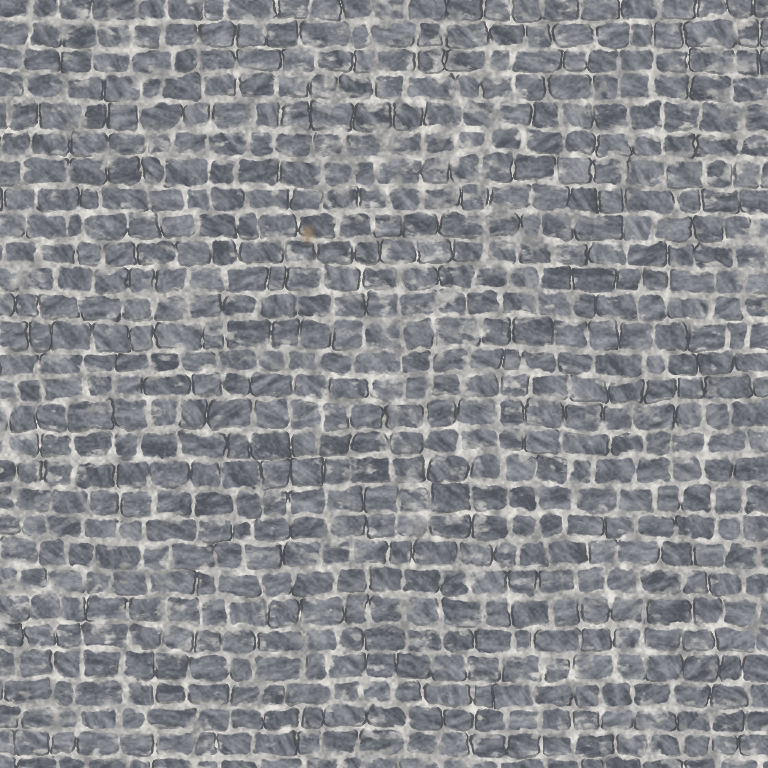
Give the GLSL for this texture, as a three.js fragment shader.

```glsl
varying vec2 vUv;

const float ROWS = 28.0;
const float COLUMNS = 22.0;
const vec3 SLATE_DARK = vec3(0.33, 0.34, 0.37);
const vec3 SLATE_LIGHT = vec3(0.61, 0.62, 0.64);
const vec3 MORTAR_DARK = vec3(0.56, 0.56, 0.56);
const vec3 MORTAR_LIGHT = vec3(0.90, 0.89, 0.87);
const vec3 CREVICE = vec3(0.24, 0.25, 0.27);
const vec3 OCHRE = vec3(0.66, 0.56, 0.42);

float hash(vec2 p) {
  return fract(sin(dot(p, vec2(127.1, 311.7))) * 43758.5453);
}

float noise(vec2 p) {
  vec2 i = floor(p);
  vec2 f = fract(p);
  f = f * f * (3.0 - 2.0 * f);
  float low = mix(hash(i), hash(i + vec2(1.0, 0.0)), f.x);
  float high = mix(hash(i + vec2(0.0, 1.0)), hash(i + vec2(1.0, 1.0)), f.x);
  return mix(low, high, f.y);
}

float fbm(vec2 p) {
  float sum = 0.0;
  float gain = 0.5;
  for (int i = 0; i < 4; i++) {
    sum += gain * noise(p);
    p = mat2(0.8, 0.6, -0.6, 0.8) * p * 2.03 + 17.3;
    gain *= 0.5;
  }
  return sum / 0.9375;
}

mat2 rotation(float angle) {
  float c = cos(angle);
  float s = sin(angle);
  return mat2(c, s, -s, c);
}

float jitteredEdge(float index, float seed, float jitter) {
  return index + (hash(vec2(index, seed)) - 0.5) * jitter;
}

// Returns the cell index, its centre and its half width
vec3 jitteredCell(float x, float seed, float jitter) {
  float index = floor(x);
  if (x < jitteredEdge(index, seed, jitter)) index -= 1.0;
  else if (x >= jitteredEdge(index + 1.0, seed, jitter)) index += 1.0;
  float low = jitteredEdge(index, seed, jitter);
  float high = jitteredEdge(index + 1.0, seed, jitter);
  return vec3(index, 0.5 * (low + high), 0.5 * (high - low));
}

float roundedBox(vec2 p, vec2 halfSize, float radius) {
  vec2 q = abs(p) - halfSize + radius;
  return length(max(q, 0.0)) + min(max(q.x, q.y), 0.0) - radius;
}

vec3 stoneColor(vec2 p, vec2 id) {
  vec2 grain = rotation((hash(id + 3.7) - 0.3) * 1.8) * p;
  float cleft = fbm(grain * vec2(1.6, 5.0) + hash(id) * 40.0);
  float grit = noise(p * 10.0);
  float tone = 0.46 + (hash(id + 9.1) - 0.5) * 0.3;
  tone += (cleft - 0.5) * 1.3 + (grit - 0.5) * 0.36;
  return mix(SLATE_DARK, SLATE_LIGHT, clamp(tone, 0.0, 1.0));
}

vec3 mortarColor(vec2 p) {
  float tone = 0.5 + (fbm(p * 2.2 + 61.0) - 0.5) * 1.5;
  tone += (noise(p * 9.0 + 5.0) - 0.5) * 0.5;
  return mix(MORTAR_DARK, MORTAR_LIGHT, clamp(tone, 0.0, 1.0));
}

void main() {
  // Wavy courses, measured in course heights
  float aspect = ROWS / COLUMNS;
  vec2 p = vUv * ROWS + vec2(0.0, 0.7);
  vec2 bent = p;
  bent.y += (noise(p * vec2(0.22, 0.35)) - 0.5) * 0.35;
  bent += (vec2(noise(p * 1.7), noise(p * 1.7 + 31.0)) - 0.5) * 0.16;

  // Uneven stones in each course
  vec3 course = jitteredCell(bent.y, 4.0, 0.2);
  float shift = hash(vec2(course.x, 8.0)) * 7.0;
  vec3 column = jitteredCell(bent.x / aspect + shift, course.x + 20.0, 0.52);
  vec2 id = vec2(column.x, course.x);
  vec2 centre = vec2((column.y - shift) * aspect, course.y);
  vec2 halfSize = vec2(column.z * aspect, course.z);
  vec2 local = rotation((hash(id + 5.3) - 0.5) * 0.07) * (bent - centre);

  // Chipped outline with varied joint width
  vec2 joint = vec2(0.055, 0.075) + 0.05 * hash(id + 2.1);
  float chips = (fbm(p * 3.2 + 12.0) - 0.5) * 0.22;
  float radius = mix(0.1, 0.24, hash(id + 6.4));
  float outline = roundedBox(local, halfSize - joint, radius) + chips;
  float stone = 1.0 - smoothstep(-0.04, 0.04, outline);

  // Pale scuffs gather in patches and near the joints
  float patches = noise(p * 0.3 + 47.0);
  float scuff = fbm(p * vec2(2.0, 3.2) + 83.0) + (patches - 0.5) * 0.2;
  scuff += 0.10 * smoothstep(-0.25, 0.0, outline);
  scuff = smoothstep(0.60, 0.82, scuff) * 0.75;
  vec3 mortar = mortarColor(p);
  vec3 color = mix(mortar, mix(stoneColor(p, id), mortar, scuff), stone);

  // Dark gaps open along some sides and lower edges
  float side = smoothstep(0.55, 0.9, abs(local.x) / halfSize.x);
  float lower = smoothstep(0.5, 0.9, -local.y / halfSize.y) * 0.6;
  float gap = 1.0 - smoothstep(0.02, 0.07, abs(outline - 0.02));
  gap *= max(side, lower) * smoothstep(0.45, 0.65, noise(p * 1.3 + 19.0));
  color = mix(color, CREVICE, gap * 0.8);

  // Small ochre stain
  float stain = length((vUv - vec2(0.401, 0.695)) * vec2(1.0, 0.7));
  color = mix(color, OCHRE, 0.6 * (1.0 - smoothstep(0.002, 0.012, stain)));

  gl_FragColor = vec4(color, 1.0);
}
```
